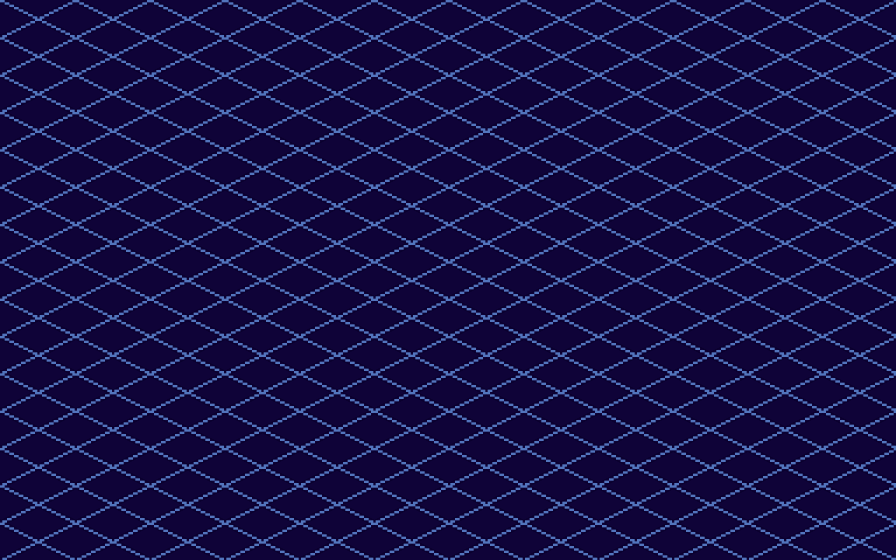
Write a Shadertoy shader that draws this pattern.

```glsl
// Isometric diamond lattice, 12 repeats across and 15 down, in pale blue on
// dark indigo. Lines are 2:1 staircases on a coarse 384 x 240 grid of cells,
// blended by area at cell borders and edged with a faint darker rim.

// 1 where a grid cell belongs to either family of stepped diagonals
float stairCell(vec2 cell) {
    float falling = mod(cell.y - floor(cell.x * 0.5), 16.0);
    float rising = mod(cell.y - floor(-cell.x * 0.5), 16.0);
    return min(falling, rising) < 0.5 ? 1.0 : 0.0;
}

// Vertical distance, in cells, to the nearest ideal diagonal
float diagonalDistance(vec2 p) {
    vec2 d = p.y + 0.25 + vec2(0.5, -0.5) * p.x;
    d = abs(mod(d + 8.0, 16.0) - 8.0);
    return min(d.x, d.y);
}

void mainImage(out vec4 fragColor, in vec2 fragCoord) {
    // Cell coordinates, counted from the upper left, whole at cell centres
    vec2 uv = fragCoord / iResolution.xy;
    vec2 grid = vec2(384.0, 240.0);
    vec2 p = vec2(uv.x, 1.0 - uv.y) * grid - 0.5;

    // Area blend of the four nearest cells over one pixel
    vec2 cell = floor(p);
    vec2 footprint = min(grid / iResolution.xy, 1.0);
    vec2 blend = clamp((p - cell - 0.5) / footprint + 0.5, 0.0, 1.0);
    float upper = mix(stairCell(cell), stairCell(cell + vec2(1, 0)), blend.x);
    float lower = mix(stairCell(cell + vec2(0, 1)), stairCell(cell + 1.0), blend.x);
    float line = mix(upper, lower, blend.y);

    // Dark rim on both sides of each line
    float d = diagonalDistance(p);
    float rim = smoothstep(0.7, 1.0, d) * (1.0 - smoothstep(1.3, 1.7, d));

    vec3 color = mix(vec3(0.06, 0.01, 0.22), vec3(0.04, 0.0, 0.18), rim);
    color = mix(color, vec3(0.32, 0.46, 0.74), line);
    fragColor = vec4(color, 1.0);
}
```
